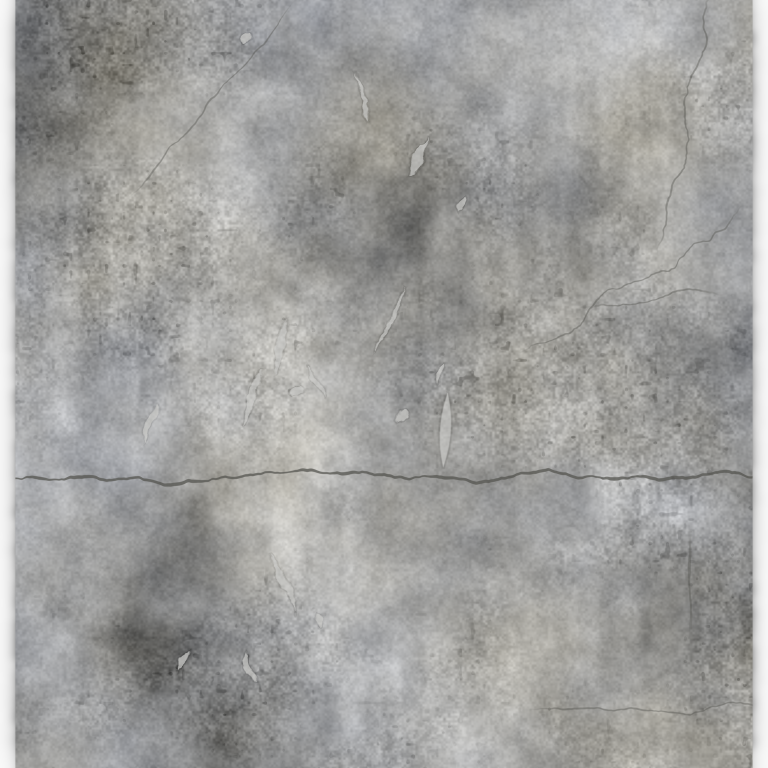
Give the GLSL for this texture, as a WebGL 2 fragment shader.

```glsl
#version 300 es
precision highp float;

uniform vec2 u_resolution;
out vec4 fragColor;

const float BASE_TONE = 0.662;
const float CLOUD_CONTRAST = 0.40;
const float MOTTLE_CONTRAST = 0.22;
const float GRAIN_CONTRAST = 0.13;
const float STREAK_CONTRAST = 0.07;
const float STAIN_DEPTH = 0.15;
const float PANEL_MARGIN = 0.02;
const float MARGIN_SHADOW = 0.007;
const int CHIP_COUNT = 16;
const vec3 CHIP_COLOR = vec3(0.77, 0.77, 0.76);
const vec3 CRACK_COLOR = vec3(0.33, 0.33, 0.31);

// Stain centre and radius
const vec3 STAINS[7] = vec3[7](
    vec3(0.06, 0.88, 0.11), vec3(0.41, 0.68, 0.07), vec3(0.52, 0.72, 0.06),
    vec3(0.87, 0.20, 0.10), vec3(0.30, 0.05, 0.10), vec3(0.95, 0.50, 0.08),
    vec3(0.18, 0.14, 0.06));

float hash(vec2 cell) {
    uvec2 q = uvec2(ivec2(cell)) * uvec2(1597334677u, 3812015801u);
    uint n = (q.x ^ q.y) * 1597334677u;
    n = (n ^ (n >> 15)) * 2246822519u;
    return float((n ^ (n >> 13)) >> 8) / 16777216.0;
}

float noise(vec2 p) {
    vec2 i = floor(p), f = fract(p);
    f = f * f * (3.0 - 2.0 * f);
    return mix(mix(hash(i), hash(i + vec2(1, 0)), f.x),
               mix(hash(i + vec2(0, 1)), hash(i + vec2(1, 1)), f.x), f.y);
}

float fbm(vec2 p) {
    float sum = 0.0, amp = 0.5;
    for (int i = 0; i < 5; i++) {
        sum += amp * noise(p);
        p = mat2(1.6, 1.2, -1.2, 1.6) * p + 17.3;
        amp *= 0.5;
    }
    return sum / 0.97;
}

// Coverage of a wandering crack running from a to b
float crack(vec2 p, vec2 a, vec2 b, float width, float wander, float seed) {
    vec2 dir = normalize(b - a), q = p - a;
    float len = length(b - a), along = dot(q, dir);
    float offset = wander * (fbm(vec2(along * 14.0, seed)) - 0.5);
    float dist = abs(dir.x * q.y - dir.y * q.x - offset);
    float ends = smoothstep(0.0, 0.05, along) * smoothstep(len, len - 0.05, along);
    float w = width * (0.5 + noise(vec2(along * 40.0, seed + 9.0)));
    float aa = 1.0 / u_resolution.y;
    return ends * (1.0 - smoothstep(w - aa * 0.5, w + aa, dist));
}

// Signed distance to a leaning sliver with pointed ends
float sliver(vec2 p, vec2 center, vec2 halfSize, float lean) {
    vec2 q = p - center;
    q.x -= lean * q.y;
    float t = q.y / halfSize.y;
    return max(abs(q.x) - halfSize.x * (1.0 - t * t), abs(q.y) - halfSize.y);
}

float chips(vec2 p) {
    vec2 torn = p + 0.016 * (vec2(fbm(p * 45.0), fbm(p * 45.0 + 80.0)) - 0.5);
    float d = sliver(p, vec2(0.58, 0.44), vec2(0.007, 0.048), 0.06);
    for (int i = 0; i < CHIP_COUNT; i++) {
        float k = float(i);
        vec2 center = vec2(0.18 + 0.5 * hash(vec2(k, 31)), 0.1 + 0.85 * hash(vec2(k, 47)));
        float size = hash(vec2(k, 59));
        vec2 halfSize = vec2(0.002 + 0.005 * hash(vec2(k, 67)), 0.008 + 0.034 * size * size);
        d = min(d, sliver(torn, center, halfSize, hash(vec2(k, 73)) - 0.5));
    }
    return d;
}

void main() {
    vec2 p = gl_FragCoord.xy / u_resolution;
    float aa = 1.0 / u_resolution.y;

    // Clouded plaster with vertical runs
    float clouds = fbm(p * vec2(5.0, 4.0) + 3.0) - 0.5;
    float mottle = fbm(p * 24.0 + 40.0) - 0.5;
    float streak = noise(p * vec2(75.0, 6.0)) - 0.5;
    float tone = BASE_TONE + CLOUD_CONTRAST * clouds + MOTTLE_CONTRAST * mottle;
    tone += STREAK_CONTRAST * streak * smoothstep(0.35, 0.7, noise(p * 5.0 + 60.0));

    // Soft stains with ragged outlines
    vec2 ragged = p + 0.12 * (vec2(fbm(p * 9.0 + 5.0), fbm(p * 9.0 + 25.0)) - 0.5);
    float stain = 0.0;
    for (int i = 0; i < 7; i++) {
        vec2 q = (ragged - STAINS[i].xy) / STAINS[i].z;
        stain += exp(-dot(q, q * vec2(1.0, 0.6)));
    }
    tone -= STAIN_DEPTH * min(stain, 1.0) * (0.6 + 0.8 * fbm(p * 30.0));

    // Fine grain, pits and darker rim
    float grain = 0.6 * noise(p * 190.0) + 0.6 * noise(p * 330.0 + 7.0) - 0.6;
    float rough = 0.7 + 0.8 * smoothstep(0.4, 0.65, fbm(p * 6.0 + 90.0));
    tone += GRAIN_CONTRAST * grain * rough;
    tone -= 0.12 * smoothstep(0.78, 0.95, noise(p * 130.0 + 11.0)) * (rough - 0.5);
    tone -= 0.10 * dot(p - 0.5, p - 0.5);
    vec3 color = vec3(tone) + (fbm(p * 6.0 + 120.0) - 0.5) * vec3(-0.04, -0.01, 0.07);
    color += vec3(0.002, 0.002, -0.004);

    // Peeled chips with a thin shaded rim
    float chip = chips(p);
    color -= 0.06 * (1.0 - smoothstep(0.0, 0.003, abs(chip - 0.001)));
    float chipMask = 1.0 - smoothstep(-aa, aa, chip);
    color = mix(color, CHIP_COLOR + 0.05 * grain, 0.75 * chipMask);

    // One long crack and several hairlines
    float line = crack(p, vec2(-0.05, 0.375), vec2(1.05, 0.38), 0.0013, 0.035, 2.0);
    float hair = crack(p, vec2(0.16, 0.74), vec2(0.39, 1.0), 0.0006, 0.025, 12.0);
    hair = max(hair, crack(p, vec2(0.67, 0.53), vec2(0.98, 0.73), 0.0007, 0.06, 22.0));
    hair = max(hair, crack(p, vec2(0.75, 0.61), vec2(0.95, 0.61), 0.0008, 0.04, 32.0));
    hair = max(hair, crack(p, vec2(0.68, 0.08), vec2(1.02, 0.075), 0.0007, 0.03, 42.0));
    hair = max(hair, crack(p, vec2(0.90, 0.16), vec2(0.90, 0.32), 0.0012, 0.015, 52.0));
    hair = max(hair, crack(p, vec2(0.86, 0.66), vec2(0.93, 1.02), 0.0007, 0.05, 62.0));
    color = mix(color, CRACK_COLOR, max(0.75 * line, 0.42 * hair));

    // Pale side margins with the panel's soft shadow
    float outside = PANEL_MARGIN - min(p.x, 1.0 - p.x);
    float shade = exp(-max(outside, 0.0) / MARGIN_SHADOW) * (0.22 + 0.12 * noise(p * 60.0));
    shade *= 0.5 + 0.5 * smoothstep(0.0, 0.05, min(p.y, 1.0 - p.y));
    color = mix(color, vec3(0.98 - shade), smoothstep(-aa, aa, outside));

    fragColor = vec4(clamp(color, 0.0, 1.0), 1.0);
}
```
